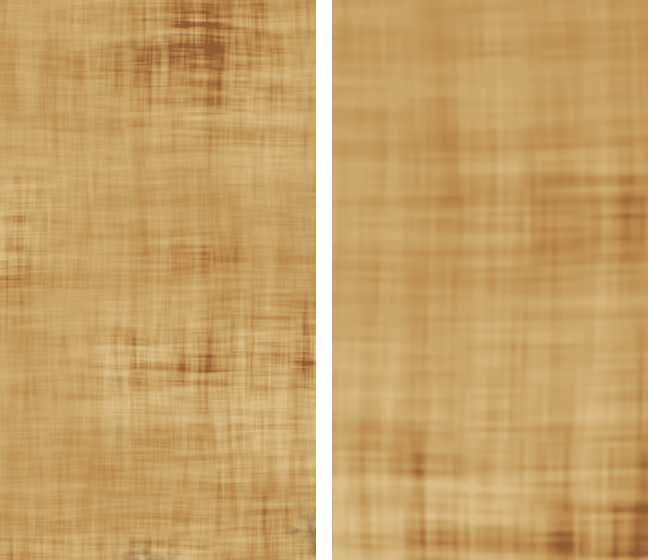
Left: the whole. Right: its middle third, enlarged.
Reproduce this texture procedurally as a Shadertoy shader.

```glsl
// Worn, sun-browned linen: long horizontal and vertical fibres of stretched
// value noise, roughened and darkened inside soft stains, with a little soot
// at the edges. One tone value is finally mapped through a tan colour ramp.

#define FIBRE_FREQ 20.0
#define FIBRE_STRETCH 11.0
#define FIBRE_GAIN 0.58
#define CALM_CONTRAST 0.62
#define WORN_CONTRAST 1.05
#define STAIN_DEPTH 1.25
#define BLOTCH_GAIN 0.75
#define BASE_TONE 0.32
#define SOOT_AMOUNT 0.6

const vec3 UMBER = vec3(0.58, 0.36, 0.20);
const vec3 OCHRE = vec3(0.73, 0.54, 0.30);
const vec3 WHEAT = vec3(0.78, 0.64, 0.40);
const vec3 CREAM = vec3(0.85, 0.74, 0.53);
const vec3 SOOT  = vec3(0.43, 0.35, 0.25);

float hash(vec2 p) {
    vec3 q = fract(vec3(p.xyx) * 0.1031);
    q += dot(q, q.yzx + 33.33);
    return fract((q.x + q.y) * q.z);
}

// Smooth value noise from -1 to 1
float noise(vec2 p) {
    vec2 cell = floor(p), f = fract(p);
    f = f * f * (3.0 - 2.0 * f);
    float low  = mix(hash(cell), hash(cell + vec2(1, 0)), f.x);
    float high = mix(hash(cell + vec2(0, 1)), hash(cell + vec2(1, 1)), f.x);
    return 2.0 * mix(low, high, f.y) - 1.0;
}

float layered(vec2 p) {
    float sum = 0.0, gain = 0.6;
    for (int i = 0; i < 4; i++) {
        sum += gain * noise(p);
        p = p * 2.1 + 17.3;
        gain *= 0.55;
    }
    return sum;
}

// Threads running along x, in four thicknesses
float fibres(vec2 p) {
    float sum = 0.0, freq = FIBRE_FREQ;
    for (int i = 0; i < 4; i++) {
        sum += FIBRE_GAIN * noise(p * vec2(freq / FIBRE_STRETCH, freq) + 31.7 * float(i));
        freq *= 2.05;
    }
    return sum;
}

// Soft elliptical spot
float spot(vec2 p, vec2 centre, vec2 radius) {
    vec2 d = (p - centre) / radius;
    return exp(-dot(d, d));
}

float ramp(float a, float b, float x) {
    return clamp((x - a) / (b - a), 0.0, 1.0);
}

void mainImage(out vec4 fragColor, in vec2 fragCoord) {
    vec2 p = fragCoord / iResolution.x;
    float top = iResolution.y / iResolution.x;
    vec2 uv = vec2(p.x, p.y / top);

    // Stained regions with ragged borders
    float ragged = layered(p * vec2(5.0, 7.0) + 40.0);
    float stain = spot(uv, vec2(0.62, 0.92), vec2(0.30, 0.10))
                + spot(uv, vec2(0.68, 0.38), vec2(0.25, 0.06))
                + spot(uv, vec2(0.02, 0.53), vec2(0.14, 0.07))
                + spot(uv, vec2(1.00, 0.37), vec2(0.14, 0.06))
                + 0.6 * spot(uv, vec2(0.58, 0.55), vec2(0.16, 0.04))
                + 0.9 * spot(uv, vec2(0.60, 0.00), vec2(0.65, 0.07));
    stain = clamp(stain * (1.0 + 0.8 * ragged), 0.0, 1.3);

    // Bleached regions beside the stains
    float bleach = spot(uv, vec2(0.05, 0.62), vec2(0.15, 0.06))
                 + spot(uv, vec2(0.40, 0.33), vec2(0.14, 0.07))
                 + spot(uv, vec2(0.78, 0.24), vec2(0.26, 0.16))
                 + 0.7 * spot(uv, vec2(0.72, 0.79), vec2(0.24, 0.07));

    // Crossed threads, bent slightly by slow waves
    vec2 bent = p + 0.003 * vec2(sin(9.0 * p.y + 4.0 * p.x), sin(11.0 * p.x + 3.0 * p.y));
    float weave = fibres(bent + 3.0) + 0.85 * fibres(bent.yx + 71.0);
    float wear = clamp(stain + 0.75 * bleach, 0.0, 1.3);

    float tone = BASE_TONE + BLOTCH_GAIN * layered(p * vec2(2.2, 3.4) + 8.0);
    tone += weave * (CALM_CONTRAST + WORN_CONTRAST * wear);
    tone += 0.55 * bleach - STAIN_DEPTH * stain;

    // Tone to cloth colour
    vec3 colour = mix(UMBER, OCHRE, ramp(-3.2, -1.2, tone));
    colour = mix(colour, WHEAT, ramp(-1.2, 0.3, tone));
    colour = mix(colour, CREAM, ramp(0.3, 2.5, tone));

    // Greyish soot near the bottom corner and the top stain
    float soot = spot(uv, vec2(0.98, 0.05), vec2(0.09, 0.05))
               + 0.7 * spot(uv, vec2(0.48, 0.01), vec2(0.09, 0.03))
               + 0.5 * spot(uv, vec2(0.48, 0.91), vec2(0.11, 0.04));
    float speckle = smoothstep(-0.3, 0.7, layered(p * 22.0 + 5.0));
    colour = mix(colour, SOOT, SOOT_AMOUNT * clamp(soot, 0.0, 1.0) * speckle);

    fragColor = vec4(colour, 1.0);
}
```
